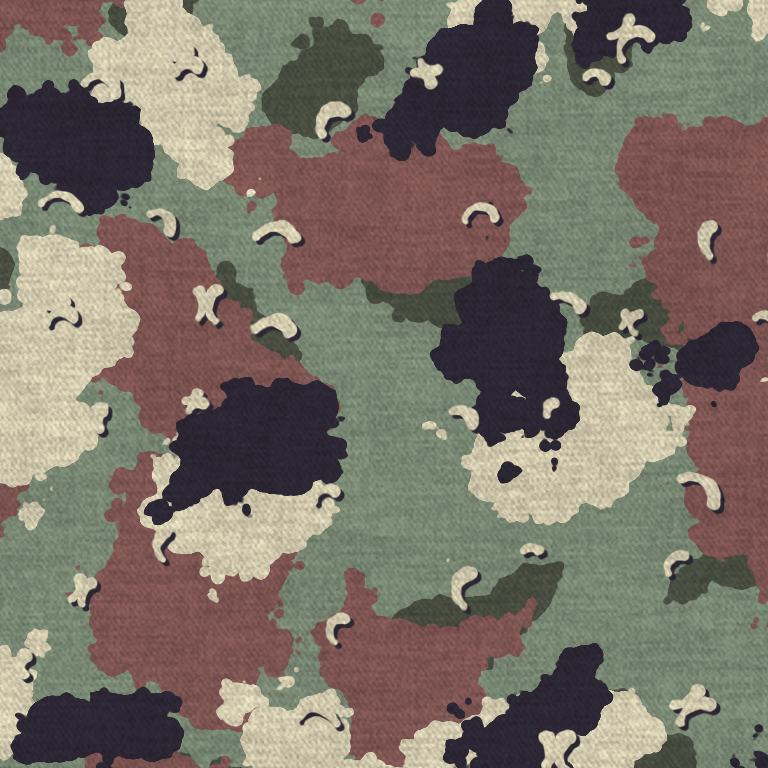
Write a Shadertoy shader that draws this pattern.

```glsl
const float TAU = 6.2831853;
const float EDGE = 0.0014;

const vec3 GREEN = vec3(0.468, 0.528, 0.447);
const vec3 OLIVE = vec3(0.28, 0.30, 0.25);
const vec3 BROWN = vec3(0.49, 0.33, 0.32);
const vec3 CREAM = vec3(0.81, 0.78, 0.67);
const vec3 NAVY = vec3(0.17, 0.15, 0.20);

vec2 hash2(vec2 p) {
    vec3 q = fract(p.xyx * vec3(0.1031, 0.1030, 0.0973));
    q += dot(q, q.yzx + 33.33);
    return fract((q.xx + q.yz) * q.zy);
}

vec2 rotate(vec2 p, float angle) {
    float c = cos(angle), s = sin(angle);
    return vec2(c * p.x - s * p.y, s * p.x + c * p.y);
}

float valueNoise(vec2 p) {
    vec2 id = floor(p), f = smoothstep(0.0, 1.0, fract(p));
    float low = mix(hash2(id).x, hash2(id + vec2(1, 0)).x, f.x);
    float high = mix(hash2(id + vec2(0, 1)).x, hash2(id + vec2(1, 1)).x, f.x);
    return mix(low, high, f.y);
}

// Distance to the nearest scattered point, centred near zero
float cellular(vec2 p) {
    vec2 id = floor(p), f = fract(p);
    float nearest = 2.0;
    for (int y = -1; y <= 1; y++)
    for (int x = -1; x <= 1; x++) {
        vec2 cell = vec2(x, y);
        nearest = min(nearest, length(cell + hash2(id + cell) - f));
    }
    return nearest - 0.47;
}

// Layered sines bend the large shapes
vec2 bend(vec2 p) {
    float size = 0.045, freq = 7.0;
    for (int i = 0; i < 3; i++) {
        p += size * sin(freq * p.yx + vec2(1.3, 4.1) * float(i + 1));
        p = rotate(p, 0.5);
        size *= 0.45;
        freq *= 2.1;
    }
    return p;
}

// Lobes, notches and specks along an outline
float tears(vec2 p, float seed) {
    return cellular(p * 10.0 + seed) * 0.085
         + cellular(p * 25.0 + seed) * 0.038
         + cellular(p * vec2(54.0, 62.0) + seed) * 0.017;
}

// Signed distance to scattered ovals
float patches(vec2 p, float density, float radius, float stretch, vec2 shift, float seed) {
    vec2 q = p * density + shift;
    vec2 id = floor(q), f = fract(q);
    float d = 2.0;
    for (int y = -1; y <= 1; y++)
    for (int x = -1; x <= 1; x++) {
        vec2 cell = vec2(x, y);
        vec2 place = hash2(id + cell + seed);
        vec2 form = hash2(id + cell + seed + 57.0);
        vec2 local = f - cell - 0.5 - (place - 0.5) * 0.56;
        float s = mix(1.0, stretch, form.y);
        local = rotate(local, form.x * TAU) * vec2(s, 1.0 / s);
        d = min(d, length(local) - radius * mix(0.75, 1.25, fract(form.y * 7.0)));
    }
    return d / density;
}

float arc(vec2 p, float aperture, float radius) {
    p.x = abs(p.x);
    vec2 tip = vec2(sin(aperture), cos(aperture));
    return tip.y * p.x > tip.x * p.y ? length(p - tip * radius) : abs(length(p) - radius);
}

// Small bowed strokes, some with a second stroke at their back
float crescents(vec2 p, float density) {
    vec2 id = floor(p * density), f = fract(p * density);
    float d = 1.0;
    for (int y = -1; y <= 1; y++)
    for (int x = -1; x <= 1; x++) {
        vec2 cell = vec2(x, y);
        vec2 place = hash2(id + cell + 11.0);
        vec2 form = hash2(id + cell + 83.0);
        if (fract(place.x * 9.0) > 0.92) continue;
        vec2 local = (f - cell - 0.5 - (place - 0.5) * 0.8) / density;
        local = rotate(local, mix(-1.7, 0.9, form.x));
        float radius = mix(0.012, 0.031, form.y);
        float aperture = mix(0.7, 1.45, fract(form.x * 5.0));
        float width = mix(0.0045, 0.0085, fract(form.y * 5.0));
        float taper = width * (1.0 + 0.3 * sin(local.x * 90.0));
        float stroke = arc(local, aperture, radius);
        if (fract(form.x * 13.0) > 0.8)
            stroke = min(stroke, arc(vec2(local.x, 2.0 * radius + width - local.y), 0.7, radius));
        d = min(d, stroke - taper);
    }
    return d + cellular(p * 60.0) * 0.004;
}

vec3 paint(vec3 under, vec3 ink, float d) {
    return mix(ink, under, smoothstep(-EDGE, EDGE, d));
}

// Diagonal twill with uneven threads both ways
float weave(vec2 p) {
    float twill = sin(TAU * (p.x * 130.0 + p.y * 95.0)) * (0.6 + 0.4 * sin(TAU * p.y * 150.0));
    float weft = valueNoise(p * vec2(24.0, 240.0)) - 0.5;
    float warp = valueNoise(p * vec2(240.0, 24.0)) - 0.5;
    float fibres = valueNoise(p * vec2(330.0, 300.0)) - 0.5;
    float wear = valueNoise(p * vec2(9.0, 14.0)) - 0.5;
    return 1.0 + 0.06 * twill + 0.12 * weft + 0.07 * warp + 0.18 * fibres + 0.06 * wear;
}

void mainImage(out vec4 fragColor, in vec2 fragCoord) {
    vec2 uv = fragCoord / iResolution.y;
    vec2 p = bend(uv);

    vec3 color = GREEN;
    color = paint(color, OLIVE, patches(p, 3.1, 0.19, 1.6, vec2(0.2, 0.7), 5.0) + 0.7 * tears(uv, 5.0));
    color = paint(color, BROWN, patches(p, 2.4, 0.328, 1.3, vec2(0.0), 19.0) + tears(uv, 19.0));
    color = paint(color, CREAM, patches(p, 2.4, 0.262, 1.4, vec2(0.5), 37.0) + 1.1 * tears(uv, 37.0));
    color = paint(color, NAVY, patches(p, 2.4, 0.178, 1.3, vec2(0.5, 0.0), 71.0) + 1.1 * tears(uv, 71.0));

    // Strokes with a shadow to the lower right
    color = paint(color, NAVY, crescents(uv - vec2(0.005, -0.005), 6.2));
    color = paint(color, CREAM, crescents(uv, 6.2));

    fragColor = vec4(color * weave(uv), 1.0);
}
```
